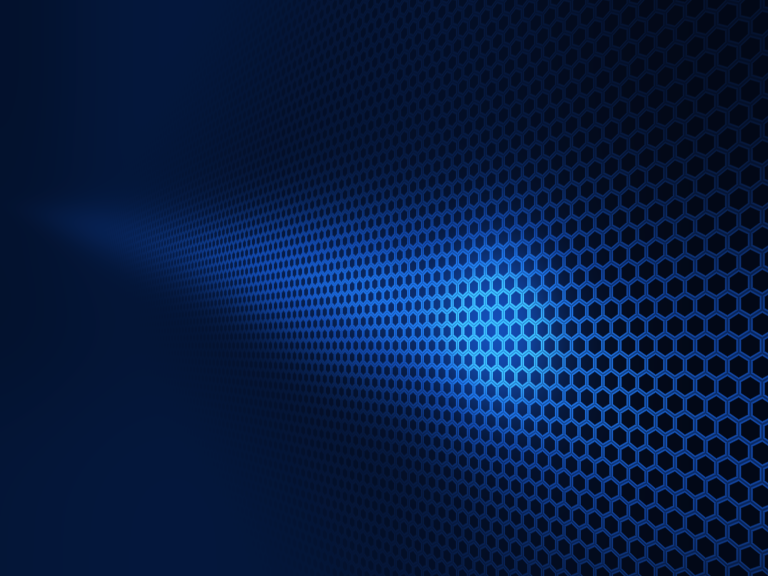
This background is drawn by a Shadertoy shader. Its source:

```glsl
// A glowing blue honeycomb mesh receding to the left through dark haze.

// Perspective of the mesh (lengths in canvas heights)
const vec2 VANISH = vec2(-0.25, 0.40);
const float COLUMN_DENSITY = 59.0;
const float ROW_DENSITY = 36.5;

// Cell profile, as distance from the cell centre (the border is at 0.5)
const float HOLE_FAR = 0.315;
const float HOLE_NEAR = 0.395;
const float GROOVE_EDGE = 0.463;
const float GROOVE_DEPTH = 0.48;
const float MEAN_WALL = 0.58;

// Light
const vec2 CORE = vec2(0.862, 0.43);
const vec2 CORE_SIZE = vec2(0.085, 0.145);
const float BEAM_SLOPE = -0.25;
const float BEAM_SPREAD = 0.19;

// Colours
const vec3 INK = vec3(0.008, 0.026, 0.075);
const vec3 NAVY = vec3(0.015, 0.092, 0.235);
const vec3 BLUE = vec3(0.07, 0.28, 0.66);
const vec3 AZURE = vec3(0.12, 0.46, 0.90);
const vec3 CYAN = vec3(0.25, 0.78, 1.00);

float bell(float x) {
    return exp(-x * x);
}

// Colour of a surface for a light level from 0 to 1
vec3 lightRamp(float light) {
    vec3 color = mix(INK, BLUE, smoothstep(-0.12, 0.50, light));
    color = mix(color, AZURE, smoothstep(0.40, 0.72, light));
    return mix(color, CYAN, smoothstep(0.68, 1.0, light));
}

// Distance measure inside the nearest pointy-topped hexagon
float hexDistance(vec2 p) {
    vec2 cell = vec2(1.0, 1.7320508);
    vec2 a = mod(p, cell) - 0.5 * cell;
    vec2 b = mod(p + 0.5 * cell, cell) - 0.5 * cell;
    vec2 q = abs(dot(a, a) < dot(b, b) ? a : b);
    return max(q.x, dot(q, vec2(0.5, 0.8660254)));
}

// Wall coverage: a bright rim round each hole, a fine groove between rims
float meshWall(vec2 p, float pixel) {
    float depth = p.x - VANISH.x;
    vec2 plane = vec2(-COLUMN_DENSITY / depth,
                      ROW_DENSITY * (p.y - VANISH.y) / depth);
    float blur = COLUMN_DENSITY * pixel / (depth * depth);
    float d = hexDistance(plane);
    float soft = 0.01 + 0.65 * blur;
    float hole = mix(HOLE_FAR, HOLE_NEAR, smoothstep(0.45, 1.15, p.x));
    float wall = smoothstep(hole - soft, hole + soft, d);
    float groove = smoothstep(GROOVE_EDGE - soft, GROOVE_EDGE + soft, d);
    wall -= GROOVE_DEPTH * groove * (1.0 - smoothstep(0.08, 0.20, blur));
    return mix(wall, MEAN_WALL, smoothstep(0.28, 0.65, blur));
}

// Widening beam that swells around the core
float beamLight(vec2 p) {
    float axis = CORE.y + BEAM_SLOPE * (p.x - CORE.x);
    float width = 0.014 + BEAM_SPREAD * max(p.x, 0.0);
    float along = p.x - CORE.x;
    float swell = bell(along / (along < 0.0 ? 0.40 : 0.25));
    float tail = 0.17 * smoothstep(0.0, 0.18, p.x)
               * (1.0 - smoothstep(0.5, 1.0, p.x));
    return bell((p.y - axis) / width) * (0.64 * swell + tail);
}

// Smooth haze behind the mesh
vec3 backdrop(vec2 p) {
    float haze = 0.78 + 0.22 * bell((p.x - 0.30) / 0.35);
    haze -= 0.26 * bell((p.x - 0.02) / 0.14) * smoothstep(0.1, 0.9, p.y);
    haze -= 0.12 * bell((p.y - 0.42) / 0.16);
    haze *= 1.0 - 0.8 * smoothstep(0.65, 1.30, p.x);
    return mix(INK, NAVY, haze);
}

void mainImage(out vec4 fragColor, in vec2 fragCoord) {
    vec2 p = fragCoord / iResolution.y;
    float pixel = 1.0 / iResolution.y;

    // Light arriving at the mesh
    float beam = beamLight(p);
    vec2 fromCore = (p - CORE) / CORE_SIZE;
    float core = exp(-dot(fromCore, fromCore));
    float side = 0.37 * smoothstep(0.65, 1.15, p.x)
               * bell((p.y - 0.28) / 0.32);
    float ambient = 0.05 * smoothstep(0.25, 0.9, p.x);
    float glow = beam + 0.38 * core;

    // Bright walls around dim holes
    float wallLight = min(glow + side * (1.0 - 0.6 * beam) + ambient, 1.0);
    float nearFade = 1.0 - smoothstep(0.90, 1.20, p.x);
    float holeLight = 0.36 * beam * nearFade + 0.28 * core - 0.06;
    vec3 mesh = mix(lightRamp(holeLight), lightRamp(wallLight),
                    meshWall(p, pixel));
    mesh += NAVY * 0.26 * (1.0 - smoothstep(0.7, 1.25, p.x));

    // The mesh dissolves into the haze on the far side
    vec3 far = backdrop(p) + BLUE * 0.70 * beam;
    float reach = p.x - 0.55 * abs(p.y - 0.58);
    vec3 color = mix(far, mesh, smoothstep(0.10, 0.45, reach));

    fragColor = vec4(color, 1.0);
}
```
